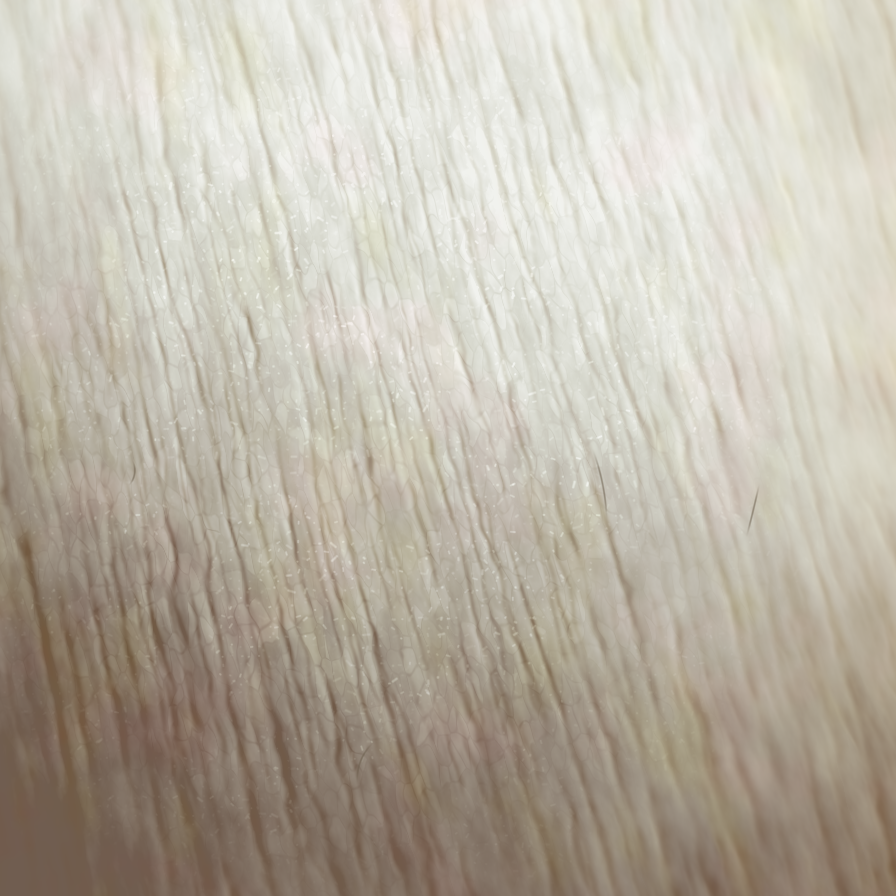
Give the GLSL for this texture, as a WebGL 2 fragment shader.

```glsl
#version 300 es
precision highp float;
// Draws pale, softly lit skin with slanting creases, small plates, glints and a few hairs.

uniform vec2 u_resolution;
out vec4 fragColor;

float hash(vec2 p) {
    return fract(sin(dot(p, vec2(127.1, 311.7))) * 43758.5453);
}

vec2 hash2(vec2 p) {
    return vec2(hash(p), hash(p + 47.3));
}

float noise(vec2 p) {
    vec2 i = floor(p);
    vec2 f = fract(p);
    f = f * f * (3.0 - 2.0 * f);
    return mix(mix(hash(i), hash(i + vec2(1, 0)), f.x),
               mix(hash(i + vec2(0, 1)), hash(i + vec2(1, 1)), f.x), f.y);
}

float fbm(vec2 p) {
    float sum = 0.0;
    float amplitude = 0.5;
    for (int i = 0; i < 4; i++) {
        sum += amplitude * noise(p);
        p = p * 2.03 + 17.1;
        amplitude *= 0.5;
    }
    return sum / 0.9375;
}

// Palette from shadow to light, one colour per unit of level
vec3 skinTone(float level) {
    vec3 tone = mix(vec3(0.48, 0.41, 0.35), vec3(0.58, 0.53, 0.47), clamp(level, -0.4, 1.0));
    tone = mix(tone, vec3(0.68, 0.65, 0.58), clamp(level - 1.0, 0.0, 1.0));
    tone = mix(tone, vec3(0.76, 0.74, 0.69), clamp(level - 2.0, 0.0, 1.0));
    tone = mix(tone, vec3(0.84, 0.84, 0.79), clamp(level - 3.0, 0.0, 1.0));
    return mix(tone, vec3(0.92, 0.92, 0.89), clamp(level - 4.0, 0.0, 1.3));
}

// Broken, wavering furrows: x is the dark groove, y the lit bank beside it
vec2 creases(vec2 p, float width, float seed) {
    p.x += 0.8 * (noise(p * vec2(0.3, 0.7) + seed) - 0.5);
    p.x += 0.3 * (noise(p * vec2(0.8, 3.0) + seed) - 0.5);
    p.x += 0.1 * (noise(p * vec2(2.0, 9.0) + seed) - 0.5);
    float id = floor(p.x);
    float d = fract(p.x) - 0.5 - 0.3 * (hash(vec2(id, seed)) - 0.5);
    float strength = smoothstep(0.05, 0.7, noise(vec2(id * 7.3 + seed, p.y * 1.8)));
    strength *= 0.45 + 1.1 * noise(vec2(id * 3.7, p.y * 7.0));
    float bank = d + 0.2;
    return strength * vec2(exp(-d * d / (width * width)), exp(-bank * bank / 0.018));
}

// Irregular plates: x is a dark border line, y a random shade per plate
vec2 plates(vec2 p) {
    p += 0.7 * vec2(noise(p * 1.3), noise(p * 1.3 + 30.0));
    vec2 cell = floor(p);
    float nearest = 9.0;
    float second = 9.0;
    float shade = 0.0;
    for (int y = -1; y <= 1; y++) {
        for (int x = -1; x <= 1; x++) {
            vec2 c = cell + vec2(x, y);
            float d = distance(p, c + hash2(c));
            second = min(second, max(nearest, d));
            shade = d < nearest ? hash(c + 3.0) : shade;
            nearest = min(nearest, d);
        }
    }
    float gap = second - nearest;
    return vec2(1.0 - smoothstep(0.0, 0.2, gap), (shade - 0.5) * smoothstep(0.0, 0.25, gap));
}

// Tiny bright flecks, at most one per cell
float glints(vec2 p, float density, float pixel) {
    vec2 cell = floor(p);
    vec2 q = fract(p) - 0.3 - 0.4 * hash2(cell + 5.0);
    float angle = 3.1416 * hash(cell + 9.0);
    vec2 dir = vec2(cos(angle), sin(angle));
    float size = hash(cell + 13.0);
    float halfLength = 0.22 * size * size;
    float d = length(q - dir * clamp(dot(q, dir), -halfLength, halfLength));
    float brightness = hash(cell + 33.0);
    float lit = step(hash(cell + 21.0), density) * mix(0.15, 1.0, brightness * brightness);
    return lit * (1.0 - smoothstep(0.0, 0.08 + pixel, d));
}

float hair(vec2 p, float size, float bend, float pixel) {
    float along = p.y / size;
    float d = abs(p.x - bend * size * along * along);
    float taper = 1.0 - smoothstep(0.3, 1.0, abs(along));
    return taper * (1.0 - smoothstep(0.0, 0.0008 + pixel, d));
}

void main() {
    float pixel = 1.0 / min(u_resolution.x, u_resolution.y);
    vec2 uv = gl_FragCoord.xy * pixel;

    // Slanted frame that follows the creases, and the zone in focus
    vec2 grain = vec2(uv.x + uv.y * (0.2 + 0.14 * uv.x), uv.y - 0.25 * uv.x);
    float focus = 1.0 - smoothstep(0.2, 0.6, length((uv - vec2(0.4, 0.54)) * vec2(1.0, 0.9)));

    // Broad light falling off to the lower left and the sides
    float level = 4.8 * smoothstep(-0.14, 0.84, uv.y + 0.3 * (uv.x - 0.5)) + 0.02;
    level -= 0.6 * smoothstep(0.25, 0.52, abs(uv.x - 0.5));
    level += 0.8 * (fbm(uv * 5.0 + 3.0) - 0.5);

    // Soft streaks, then grain that is crisp only in focus
    level += 1.25 * (fbm(grain * vec2(36.0, 13.0)) - 0.5);
    level += mix(0.3, 0.8, focus) * (fbm(grain * vec2(90.0, 50.0)) - 0.5);

    // Main furrows, finer furrows and small plates
    float width = mix(0.23, 0.085, focus);
    vec2 furrow = creases(grain * vec2(27.0, 6.0), width, 2.0);
    furrow += 0.6 * creases(grain * vec2(43.0, 9.0) + 11.0, width * 1.3, 8.0);
    vec2 plate = plates(grain * vec2(72.0, 34.0));
    level += mix(0.3, 0.45, focus) * furrow.y - mix(0.35, 1.05, focus) * furrow.x;
    level += focus * (0.6 * plate.y - 0.3 * plate.x);

    // Moist glints gather where the surface is sharp
    float shine = glints(uv * 60.0, 0.7, 60.0 * pixel) + glints(uv * 95.0 + 4.0, 0.7, 95.0 * pixel);
    level += 1.3 * shine * focus * smoothstep(0.1, 0.7, noise(uv * 19.0));

    // Warm furrows, faint rosy and yellow patches, tan right side
    vec3 color = skinTone(level);
    color += vec3(0.0, 0.004, 0.012) - vec3(0.0, 0.008, 0.02) * furrow.x;
    color += vec3(0.012, -0.012, -0.004) * smoothstep(0.48, 0.8, fbm(uv * 11.0 + 31.0));
    color += vec3(0.004, 0.002, -0.035) * smoothstep(0.5, 0.85, fbm(grain * vec2(18.0, 8.0) + 53.0));
    color += vec3(0.0, -0.018, -0.04) * smoothstep(0.78, 1.05, uv.x);

    // Sparse curved hairs, one per column
    for (int i = 0; i < 4; i++) {
        vec2 seed = vec2(float(i), 16.0);
        vec2 root = vec2((float(i) + 0.3 + 0.5 * hash(seed)) / 4.0, mix(0.12, 0.82, hash(seed + 5.0)));
        float angle = 1.2 * (hash(seed + 2.0) - 0.5);
        vec2 p = mat2(cos(angle), -sin(angle), sin(angle), cos(angle)) * (uv - root);
        float size = mix(0.012, 0.05, hash(seed + 4.0));
        float strand = hair(p, size, 0.7 * (hash(seed + 8.0) - 0.5), pixel);
        color = mix(color, vec3(0.42, 0.37, 0.3), 0.55 * strand);
    }

    fragColor = vec4(clamp(color, 0.0, 1.0), 1.0);
}
```
